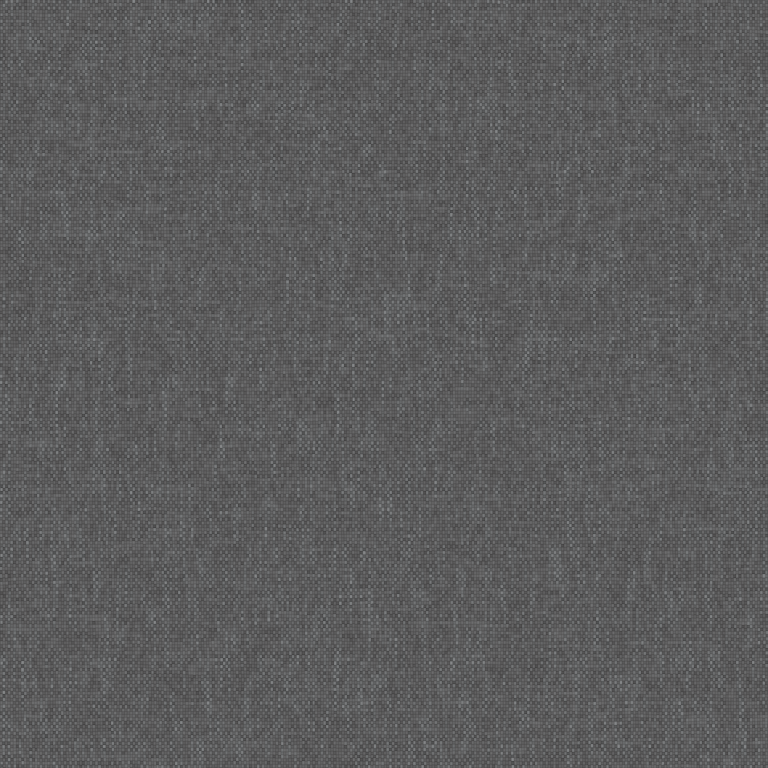
Reproduce this texture procedurally as a WebGL 1 fragment shader.

```glsl
precision highp float;

uniform vec2 u_resolution;

#define THREADS vec2(290.0, 230.0)
#define BASE_SHADE 0.360
#define RELIEF 0.12
#define WARP_LIFT 0.034
#define WARP_SLUB 0.10
#define WEFT_SLUB 0.06
#define GRAIN 0.07
#define WOBBLE 0.4
#define WARM_TINT vec3(1.010, 0.994, 0.998)
#define COOL_TINT vec3(0.988, 1.002, 1.012)
#define SAMPLES 4

float hash(vec2 p) {
  vec3 q = fract(p.xyx * vec3(0.1031, 0.1030, 0.0973));
  q += dot(q, q.yzx + 33.33);
  return fract((q.x + q.y) * q.z);
}

float noise(vec2 p) {
  vec2 i = floor(p);
  vec2 f = fract(p);
  f = f * f * (3.0 - 2.0 * f);
  float low = mix(hash(i), hash(i + vec2(1.0, 0.0)), f.x);
  float high = mix(hash(i + vec2(0.0, 1.0)), hash(i + 1.0), f.x);
  return mix(low, high, f.y);
}

// Sparse light stretches along one thread, centred on zero
float slub(float thread, float along) {
  float i = floor(along);
  float f = smoothstep(0.0, 1.0, fract(along));
  float level = mix(hash(vec2(thread, i)), hash(vec2(thread, i + 1.0)), f);
  return level * level * level - 0.2;
}

vec3 fabric(vec2 uv) {
  // Uneven thread positions
  vec2 bend = vec2(noise(uv * vec2(90.0, 35.0)), noise(uv * vec2(35.0, 90.0) + 57.0));
  vec2 p = uv * THREADS + WOBBLE * (bend - 0.5);
  vec2 cell = floor(p);
  vec2 f = fract(p) - 0.5;

  // Plain weave: light warp and dark weft take turns on top
  float warpOnTop = mod(cell.x + cell.y, 2.0);
  vec2 local = mix(f.yx, f, warpOnTop);
  float crown = (1.0 - 3.0 * local.x * local.x) * (1.0 - 2.0 * local.y * local.y);

  // Yarn variation
  float warp = slub(cell.x + 11.0, uv.y * 36.0);
  float weft = slub(cell.y + 503.0, uv.x * 40.0);
  float yarn = mix(WEFT_SLUB * weft, WARP_SLUB * warp, warpOnTop);

  float shade = BASE_SHADE + RELIEF * (crown - 0.625) + yarn;
  shade += WARP_LIFT * (2.0 * warpOnTop - 1.0);
  shade += GRAIN * (hash(cell + 271.0) - 0.5);

  float coolness = clamp(0.5 + warp + 4.0 * (shade - BASE_SHADE), 0.0, 1.0);
  return shade * mix(WARM_TINT, COOL_TINT, coolness);
}

void main() {
  float size = min(u_resolution.x, u_resolution.y);
  vec3 color = vec3(0.0);

  // Average several samples per pixel to smooth the thread edges
  for (int y = 0; y < SAMPLES; y++) {
    for (int x = 0; x < SAMPLES; x++) {
      vec2 offset = (vec2(float(x), float(y)) + 0.5) / float(SAMPLES) - 0.5;
      color += fabric((gl_FragCoord.xy + offset) / size);
    }
  }
  gl_FragColor = vec4(color / float(SAMPLES * SAMPLES), 1.0);
}
```
